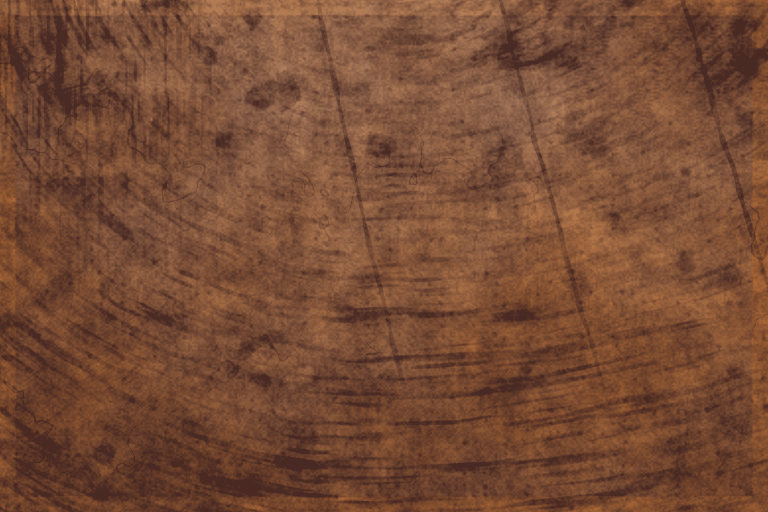
Give the GLSL for this texture, as a Shadertoy shader.

```glsl
// Worn brown plaster with arced brush strokes, long scratches, cracks and a faded orange frame.

const vec3 DARK_UMBER = vec3(0.26, 0.145, 0.13);
const vec3 DUSTY_TAN = vec3(0.68, 0.49, 0.36);
const vec3 RUST_ORANGE = vec3(0.68, 0.415, 0.215);

float hash(vec2 p) {
    return fract(sin(dot(p, vec2(127.1, 311.7))) * 43758.5453);
}

float noise(vec2 p) {
    vec2 cell = floor(p), f = fract(p);
    f = f * f * (3.0 - 2.0 * f);
    float low = mix(hash(cell), hash(cell + vec2(1, 0)), f.x);
    float high = mix(hash(cell + vec2(0, 1)), hash(cell + vec2(1, 1)), f.x);
    return mix(low, high, f.y);
}

float fbm(vec2 p, int octaves) {
    float sum = 0.0, weight = 0.5, total = 0.0;
    for (int i = 0; i < octaves; i++) {
        sum += weight * noise(p);
        total += weight;
        weight *= 0.55;
        p = mat2(1.6, 1.2, -1.2, 1.6) * p + 7.3;
    }
    return sum / total;
}

// Soft bump that is 1 at the centre
float glow(vec2 p, vec2 centre, vec2 radius) {
    vec2 d = (p - centre) / radius;
    return exp(-dot(d, d));
}

// Fine grooves that sweep in arcs around a point above the canvas
float brushGrooves(vec2 p, vec2 centre) {
    vec2 q = p - centre;
    q.x *= q.x < 0.0 ? 1.0 : 0.65;
    float r = length(q) + 0.02 * fbm(p * 5.0, 3);
    float angle = atan(q.x, -q.y);
    float wide = noise(vec2(angle * 9.0, r * 105.0));
    float fine = noise(vec2(angle * 22.0 + 5.0, r * 190.0));
    return smoothstep(0.45, 0.8, 0.65 * wide + 0.35 * fine);
}

// Long slanted scratches, evenly spread and broken by noise
float scratches(vec2 p, float pixel) {
    float mask = 0.0;
    for (int i = 0; i < 3; i++) {
        float k = float(i);
        float drop = 1.0 - p.y;
        float x = 0.62 + 0.357 * k + (0.223 + 0.041 * k) * drop;
        x += 0.03 * drop * (drop - 0.7) + 0.005 * (noise(vec2(p.y * 18.0, k)) - 0.5);
        float width = 0.0012 + 0.0035 * noise(vec2(p.y * 40.0, k + 9.0));
        float line = 1.0 - smoothstep(width, width + 1.5 * pixel, abs(p.x - x));
        float fade = 1.0 - smoothstep(0.62, 0.88, drop);
        mask = max(mask, line * fade * (0.5 + 0.5 * noise(vec2(p.y * 25.0, k + 3.0))));
    }
    return mask;
}

// Hairline cracks along the level lines of warped noise
float cracks(vec2 p) {
    vec2 warp = vec2(fbm(p * 14.0, 3), fbm(p * 14.0 + 31.0, 3));
    float ridge = abs(noise(p * 6.5 + warp * 1.6) - 0.5);
    float patchy = smoothstep(0.5, 0.68, fbm(p * 6.0 + 17.0, 3));
    return (1.0 - smoothstep(0.006, 0.025, ridge)) * patchy;
}

// Scattered round pits, one per grid cell at most
float pits(vec2 p, float scale, float density, float pixel) {
    vec2 cell = floor(p * scale);
    vec2 centre = 0.3 + 0.4 * vec2(hash(cell + 3.1), hash(cell + 8.7));
    float radius = 0.08 + 0.16 * hash(cell + 5.5);
    float d = length(fract(p * scale) - centre) + 0.2 * (noise(p * scale * 5.0) - 0.5);
    float soft = 0.06 + pixel * scale;
    return step(hash(cell), density) * (1.0 - smoothstep(radius - soft, radius + soft, d));
}

void mainImage(out vec4 fragColor, in vec2 fragCoord) {
    float pixel = 1.0 / iResolution.y;
    vec2 p = fragCoord * pixel;
    vec2 size = iResolution.xy * pixel;
    float clouds = fbm(p * 3.5, 5) - 0.5;
    float mottle = fbm(p * 24.0 + 11.0, 4) - 0.5;
    float upper = smoothstep(0.3, 0.9, p.y);

    // Broad light and stains
    float tone = 0.53 + 0.55 * clouds + 0.65 * mottle;
    tone += 0.2 * glow(p, vec2(0.82, 0.75), vec2(0.5, 0.38));
    tone += 0.08 * glow(p, vec2(1.32, 0.4), vec2(0.2, 0.25));
    tone -= 0.16 * glow(p, vec2(0.4, 0.1), vec2(0.35, 0.22));
    tone -= 0.08 * glow(p, vec2(1.45, 0.1), vec2(0.2, 0.2));

    // Brush grooves and upright threads
    float grooves = brushGrooves(p, vec2(0.72, 1.2));
    tone -= (0.16 + 0.2 * smoothstep(0.35, 0.65, fbm(p * 4.0 + 40.0, 3))) * grooves;
    float threads = smoothstep(0.5, 0.85, noise(p * vec2(170.0, 14.0)));
    tone -= 0.24 * threads * upper * (1.0 - smoothstep(0.25, 0.6, p.x));

    // Flaked stains, pits, cracks and grain
    float flakes = smoothstep(0.63, 0.69, fbm(p * vec2(9.0, 11.0) + 23.0, 5));
    tone -= 0.26 * flakes * mix(0.5, 1.0, upper);
    tone -= 0.22 * pits(p, 48.0, 0.3, pixel) + 0.3 * pits(p + 4.0, 13.0, 0.09, pixel);
    tone -= 0.22 * cracks(p);
    tone -= 0.34 * scratches(p, pixel);
    tone += 0.26 * (noise(p * 260.0) - 0.5) + 0.16 * (noise(p * 120.0 + 50.0) - 0.5);

    // Faded frame with streaks running sideways
    vec2 inset = min(p, size - p) + 0.002 * (noise(p * 60.0) - 0.5);
    float frame = 1.0 - smoothstep(0.029, 0.032, min(inset.x, inset.y));
    float topEdge = smoothstep(size.y - 0.04, size.y - 0.025, p.y);
    float streaks = noise(p * vec2(12.0, 110.0)) - 0.5;
    tone += frame * (0.13 + 0.1 * topEdge + 0.25 * streaks);

    // Rust shows low down and at the sides, dust in the upper middle
    float warmth = 0.9 - 0.95 * glow(p, vec2(0.72, 0.85), vec2(0.75, 0.5));
    warmth += 1.1 * (fbm(p * 4.0 + 60.0, 4) - 0.5) + frame * (0.4 - 0.3 * topEdge);
    vec3 pigment = mix(DUSTY_TAN, RUST_ORANGE, clamp(warmth, 0.0, 1.0));
    fragColor = vec4(mix(DARK_UMBER, pigment, clamp(tone, 0.06, 1.05)), 1.0);
}
```
